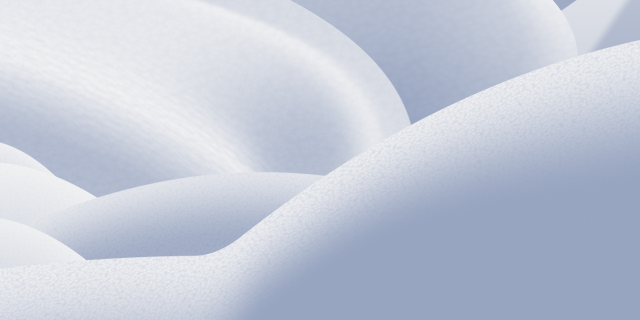
Reproduce this texture procedurally as a Shadertoy shader.

```glsl
// Overlapping snow drifts in soft side light. Each drift is a curved outline
// filled with a light-to-blue tone that falls off with depth; cellular noise
// adds snow grain and layered sines add wind ripples.

vec2 hash2(vec2 p) {
    vec3 q = fract(p.xyx * vec3(0.1031, 0.1030, 0.0973));
    q += dot(q, q.yzx + 33.33);
    return fract((q.xx + q.yz) * q.zy);
}

// Distance to the nearest scattered cell point
float cellular(vec2 p) {
    vec2 cell = floor(p), f = fract(p);
    float nearest = 2.0;
    for (int j = -1; j <= 1; j++)
        for (int i = -1; i <= 1; i++) {
            vec2 o = vec2(i, j);
            nearest = min(nearest, length(o + hash2(cell + o + 50.0) - f));
        }
    return nearest;
}

float smoothMax(float a, float b, float k) {
    float h = max(k - abs(a - b), 0.0) / k;
    return max(a, b) + h * h * k * 0.25;
}

// Soft-edged cover: positive distances are inside
float cover(float d) {
    float edge = 0.8 / iResolution.y;
    return smoothstep(-edge, edge, d);
}

float foregroundHeight(float x) {
    float d = 2.0 - x;
    float slope = 0.875 - d * (0.22 + d * (0.2 + 0.015 * d));
    float shelf = 0.161 + 0.12 * x - 0.09 * x * x;
    return smoothMax(slope, shelf, 0.06);
}

// Large dome with two bright crests and a shaded hollow between them
float domeTone(vec2 p) {
    float u = (p.y - 0.5) * (p.y - 0.5);
    float outer = p.x - (1.18 - 1.4 * u - 4.0 * u * u);
    float inner = p.y - (0.85 - 0.3 * p.x - 0.21 * p.x * p.x - 0.1 * pow(p.x, 6.0));

    float hollow = smoothstep(0.98, 0.5, p.y) * smoothstep(0.35, 0.95, p.x);
    float tone = mix(0.87, 0.36, hollow);
    tone = mix(tone, 0.72, smoothstep(-0.03, 0.06, outer));
    float below = mix(0.88, 0.32, smoothstep(0.0, 0.27, -inner));
    tone = mix(below, tone, smoothstep(-0.03, 0.03, inner));

    // Crest glows, wider on their lit sides
    float outerWidth = outer < 0.0 ? 0.09 : 0.04;
    tone = mix(tone, 0.95, 0.85 * exp(-outer * outer / (outerWidth * outerWidth)));
    float innerWidth = inner > 0.0 ? 0.10 : 0.045;
    float innerGlow = exp(-inner * inner / (innerWidth * innerWidth));
    tone = mix(tone, 0.95, 0.8 * innerGlow * smoothstep(0.9, 0.7, p.x));

    // Wind ripples following the inner crest
    float bend = sin(p.x * 23.0 + p.y * 17.0) + 0.6 * sin(p.x * 51.0 - p.y * 37.0);
    float ripple = sin(inner * 210.0 + bend * 1.8) + 0.6 * sin(inner * 340.0 - bend * 2.3 + p.x * 40.0);
    float windy = smoothstep(0.28, 0.0, abs(inner + 0.02));
    return tone + 0.022 * ripple * windy;
}

void mainImage(out vec4 fragColor, in vec2 fragCoord) {
    vec2 p = fragCoord / iResolution.y;
    p.x *= 2.0 * iResolution.y / iResolution.x;
    float x = p.x, y = p.y, t = 1.0 - y;

    // Snow grain: broad lumps behind, fine stretched grains in front
    float lumps = 0.45 - cellular(vec2(x + y * 0.5, y - x * 0.3) * vec2(34.0, 50.0));
    vec2 along = vec2(x * 0.86 + y * 0.5, y * 0.86 - x * 0.5);
    float grain = 0.45 - cellular(along * vec2(75.0, 150.0));
    float dust = 0.45 - cellular(p * 120.0);

    // Distant slopes
    float tone = 0.15;
    float farTone = mix(0.78, 0.4, smoothstep(-0.015, 0.03, x - 1.953 + 0.69 * t));
    tone = mix(tone, farTone - 0.6 * t, cover((x - 1.802 + 1.43 * t) * 0.6));

    // Rear dome, brightening toward its right rim
    float rearEdge = 1.805 - 2.4 * (y - 0.82) * (y - 0.82);
    float rear = 0.08 + 0.3 * smoothstep(0.6, 1.05, y)
               + 0.28 * smoothstep(1.2, 1.75, x)
               + 0.28 * smoothstep(0.2, 0.0, rearEdge - x);
    tone = mix(tone, rear + lumps * 0.06, cover(rearEdge - x));

    // Crested dome
    float u = (y - 0.5) * (y - 0.5);
    float domeEdge = 1.3 - 1.25 * u - 1.3 * u * u;
    tone = mix(tone, domeTone(p) + lumps * 0.06 + dust * 0.04, cover((domeEdge - x) * 0.8));

    // Small drifts at the left
    float depth = 0.555 - 0.28 * x - 1.9 * x * x - y;
    tone = mix(tone, 0.96 - 2.2 * depth + dust * 0.05, cover(depth));
    depth = 0.492 - 0.1 * x - 0.86 * x * x - y;
    tone = mix(tone, 0.98 - 1.1 * depth + dust * 0.05, cover(depth));

    // Low middle mound
    depth = 0.462 - 0.3 * (x - 0.82) * (x - 0.82) - y;
    float mound = mix(0.85, 0.17, smoothstep(-0.03, 0.22, depth));
    tone = mix(tone, mound + dust * 0.09, cover(depth));

    // Front left drift
    depth = 0.318 - 0.18 * x - 1.13 * x * x - y;
    tone = mix(tone, 0.96 - 1.3 * depth + dust * 0.05, cover(depth));

    // Foreground slope, sinking into blue shade
    depth = foregroundHeight(x) - y;
    float reach = mix(0.46, 0.3, smoothstep(0.5, 0.85, x)) + 0.15 * smoothstep(1.0, 2.0, x);
    float lit = 1.0 - smoothstep(0.0, reach, depth);
    float front = 0.07 + 0.8 * lit + (grain * 0.2 + dust * 0.1) * (0.08 + lit);
    tone = mix(tone, front, cover(depth));

    vec3 color = mix(vec3(0.57, 0.625, 0.74), vec3(0.95, 0.95, 0.953), clamp(tone, 0.0, 1.05));
    fragColor = vec4(color, 1.0);
}
```
